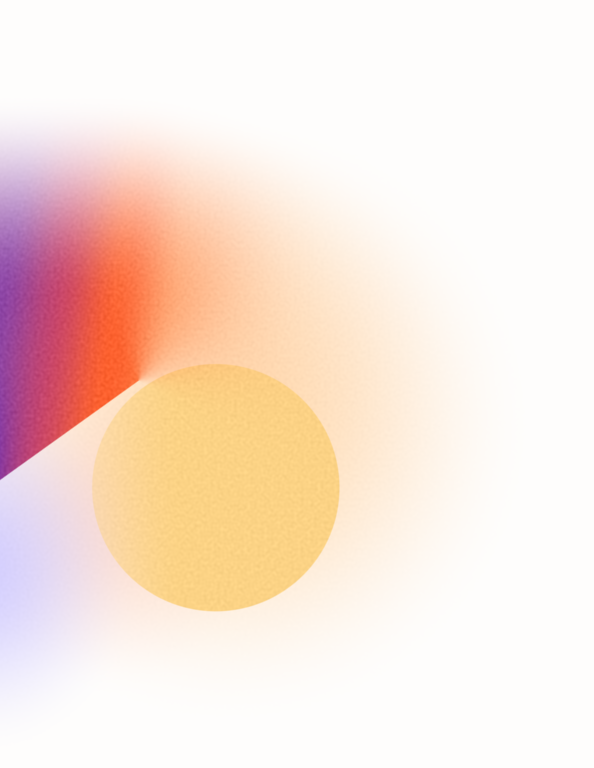
This background is drawn by a Shadertoy shader. Its source:

```glsl
vec2 gradientAt(vec2 cell) {
    vec2 h = vec2(dot(cell, vec2(127.1, 311.7)), dot(cell, vec2(269.5, 183.3)));
    return 2.0 * fract(sin(h) * 43758.5) - 1.0;
}

float gradientNoise(vec2 p) {
    vec2 i = floor(p), f = fract(p);
    vec2 u = f * f * (3.0 - 2.0 * f);
    float a = dot(gradientAt(i), f);
    float b = dot(gradientAt(i + vec2(1, 0)), f - vec2(1, 0));
    float c = dot(gradientAt(i + vec2(0, 1)), f - vec2(0, 1));
    float d = dot(gradientAt(i + vec2(1, 1)), f - vec2(1, 1));
    return mix(mix(a, b, u.x), mix(c, d, u.x), u.y);
}

// Soft round falloff: 1 at the centre, 0 at the radius
float glow(vec2 p, vec2 center, vec2 radius) {
    return 1.0 - smoothstep(0.0, 1.0, length((p - center) / radius));
}

// Violet through red and orange to apricot, left to right
vec3 emberRamp(vec2 p) {
    float s = p.x - 0.15 * (p.y - 0.5);
    vec3 violet = mix(vec3(0.38, 0.18, 0.74), vec3(0.55, 0.27, 0.65),
                      smoothstep(0.34, 0.55, p.y));
    vec3 color = mix(violet, vec3(0.78, 0.27, 0.42), smoothstep(-0.02, 0.07, s));
    color = mix(color, vec3(0.99, 0.38, 0.18), smoothstep(0.05, 0.14, s));
    color = mix(color, vec3(1.0, 0.55, 0.31), smoothstep(0.14, 0.22, s));
    return mix(color, vec3(1.0, 0.75, 0.52), smoothstep(0.2, 0.42, s));
}

void mainImage(out vec4 fragColor, in vec2 fragCoord) {
    vec2 p = fragCoord / iResolution.y;
    p.x *= 0.7734 * iResolution.y / iResolution.x;
    float pixel = 1.0 / iResolution.y;

    // Paper with peach, rose and lavender glows
    vec3 paper = vec3(0.996, 0.992, 0.988);
    vec3 color = mix(paper, vec3(1.0, 0.82, 0.62),
                     0.8 * glow(p, vec2(0.3, 0.45), vec2(0.4)));
    color = mix(color, vec3(0.98, 0.78, 0.76),
                0.4 * glow(p, vec2(0.13, 0.31), vec2(0.22)));
    color = mix(color, vec3(0.81, 0.79, 1.0),
                0.9 * glow(p, vec2(-0.03, 0.26), vec2(0.22, 0.25)));

    // Amber disc, dissolving toward its upper left
    float disc = length(p - vec2(0.281, 0.365)) - 0.161;
    float discAlpha = 1.0 - smoothstep(-pixel, pixel, disc);
    discAlpha *= mix(0.45, 1.0, smoothstep(0.1, 0.24, p.x));
    color = mix(color, vec3(0.985, 0.825, 0.52), discAlpha);

    // Sweep around the apex: crisp along the lower left edge, soft elsewhere
    vec2 fromApex = p - vec2(0.18, 0.504);
    float along = dot(fromApex, vec2(-0.813, -0.583));
    float above = dot(fromApex, vec2(-0.583, 0.813));
    float turn = fract(atan(above, along) / 6.2832);
    float sweep = along > 0.0 ? smoothstep(-pixel, pixel, above)
                              : 1.0 - smoothstep(0.25, 0.7, turn);

    // Ember glow fades upward and to the right
    vec2 reach = (p - vec2(0.13, 0.5)) / vec2(0.5, 0.38);
    reach = vec2(max(reach.x, 0.0), max(reach.y, 0.0));
    float ember = sweep * (1.0 - smoothstep(0.28, 1.0, length(reach)));
    color = mix(color, emberRamp(p), ember);

    // Fine grain, stronger where colour is dense
    float ink = 1.0 - min(color.g, color.b);
    color += 0.09 * ink * gradientNoise(p * 230.0);

    fragColor = vec4(clamp(color, 0.0, 1.0), 1.0);
}
```
